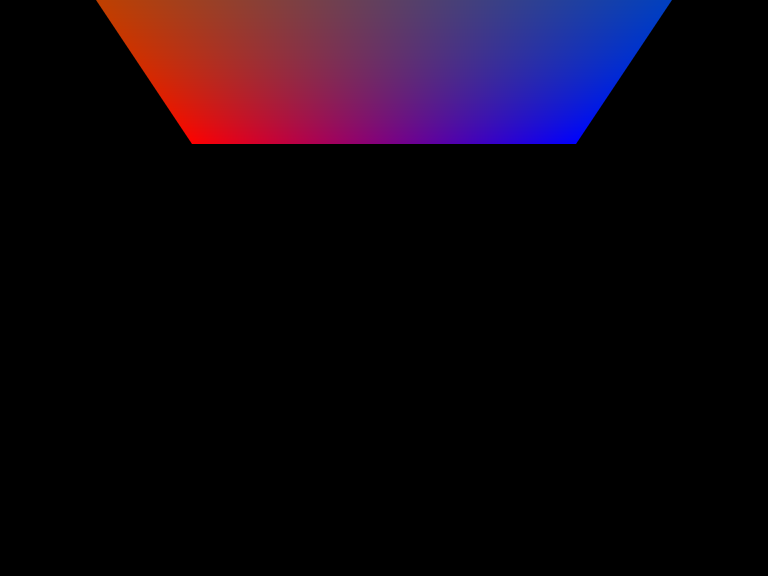
Write a Shadertoy shader that draws this background.

```glsl
const vec3 RED = vec3(1.0, 0.0, 0.0);
const vec3 GREEN = vec3(0.0, 1.0, 0.0);
const vec3 BLUE = vec3(0.0, 0.0, 1.0);

// Projective weights of three homogeneous corners (x, y, w) at point p
vec3 cornerWeights(vec2 p, vec3 a, vec3 b, vec3 c) {
    vec3 weights = inverse(mat3(a, b, c)) * vec3(p, 1.0);
    return weights / (weights.x + weights.y + weights.z);
}

// Signed distance to the line through a and b, positive on its left
float lineDistance(vec2 p, vec2 a, vec2 b) {
    vec2 along = normalize(b - a);
    return dot(p - a, vec2(-along.y, along.x));
}

// Edge coverage softened over one pixel
float coverage(float dist, float pixel) {
    return clamp(dist / pixel + 0.5, 0.0, 1.0);
}

void mainImage(out vec4 fragColor, in vec2 fragCoord) {
    vec2 p = 2.0 * fragCoord / iResolution.xy - 1.0;
    float pixel = 2.0 / iResolution.y;
    vec2 aspect = vec2(iResolution.x / iResolution.y, 1.0);

    // The green corner lies behind the eye, so the sides spread upward
    vec3 redCorner = vec3(-0.5, 0.5, 1.0);
    vec3 blueCorner = vec3(0.5, 0.5, 1.0);
    vec3 greenCorner = vec3(0.0, 0.5, -1.0);
    vec2 apex = greenCorner.xy / greenCorner.z;

    // Trapezoid bounded by the base and the two sides
    vec2 q = p * aspect;
    vec2 left = redCorner.xy * aspect;
    vec2 right = blueCorner.xy * aspect;
    float base = lineDistance(q, left, right);
    float leftSide = lineDistance(q, left, apex * aspect);
    float rightSide = lineDistance(q, apex * aspect, right);
    float mask = coverage(min(base, min(leftSide, rightSide)), pixel);

    // Perspective colour blend, held at the base for the soft edge
    vec2 shaded = vec2(p.x, max(p.y, redCorner.y));
    vec3 w = cornerWeights(shaded, redCorner, greenCorner, blueCorner);
    vec3 color = RED * w.x + GREEN * w.y + BLUE * w.z;

    fragColor = vec4(clamp(color, 0.0, 1.0) * mask, 1.0);
}
```
